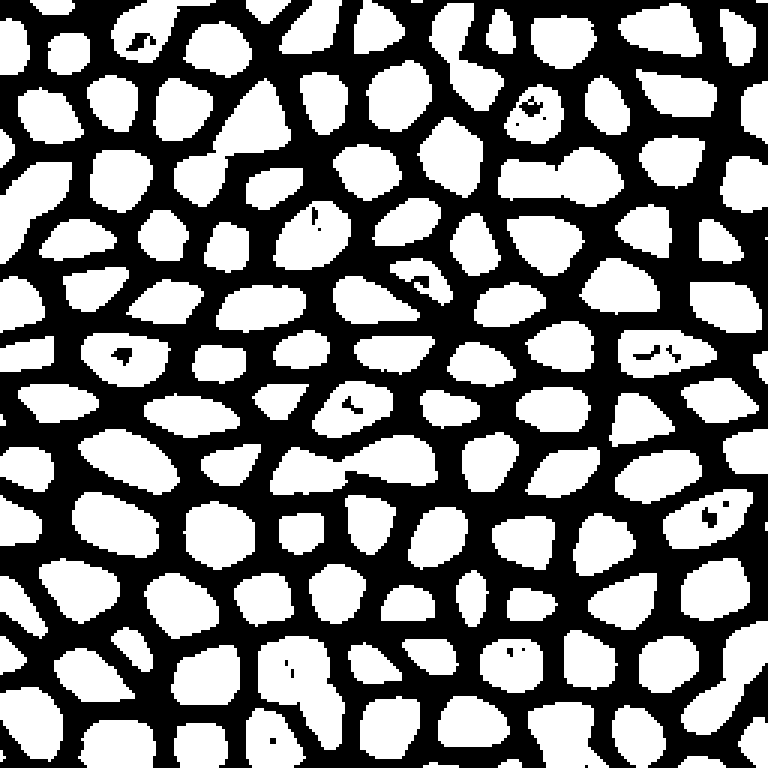
This pattern is drawn by a WebGL 2 fragment shader. Its source:

```glsl
#version 300 es
precision highp float;
// Irregular white grains parted by a black net, drawn in two tones on a coarse raster.
// A weighted Voronoi diagram in a warped plane gives the cells; a soft minimum of the
// border distances rounds them, some neighbours fuse, and some large grains are pitted.

uniform vec2 u_resolution;
out vec4 fragColor;

const vec3 NET_COLOR = vec3(0.0);
const vec3 GRAIN_COLOR = vec3(1.0);
const float RASTER = 256.0;            // raster blocks across the canvas
const vec2 DENSITY = vec2(10.5, 11.2); // cells across the canvas
const float JITTER = 0.66;             // scatter of the cell sites
const float SIZE_SPREAD = 0.13;        // range of the cell weights
const float HALF_GAP = 0.141;          // half width of the net, in cells
const float GAP_DRIFT = 0.035;         // slow change of the net width
const float ROUNDING = 14.0;           // lower values round the corners more
const float ROUGHNESS = 0.045;         // unevenness of the grain outline
const float FUSE_CHANCE = 0.07;        // share of neighbours that grow together
const float FUSE_REACH = 0.55;
const float PITTED_ABOVE = 0.91;       // weight rank from which grains have pits
const float PIT_RADIUS = 0.25;
const float BAND_STRETCH = 0.22;       // sideways stretch in the middle band
const float BAND_SQUEEZE = 0.04;       // flattening in the middle band
const float WARP = 0.035;              // random bending of the plane

float hash(vec2 p) {
    vec3 q = fract(p.xyx * vec3(0.1031, 0.1030, 0.0973));
    q += dot(q, q.yzx + 33.33);
    return fract((q.x + q.y) * q.z);
}

float noise(vec2 p) {
    vec2 i = floor(p), f = fract(p);
    f = f * f * (3.0 - 2.0 * f);
    float low = mix(hash(i), hash(i + vec2(1, 0)), f.x);
    float high = mix(hash(i + vec2(0, 1)), hash(i + vec2(1, 1)), f.x);
    return mix(low, high, f.y);
}

// Canvas position to cell space, flattened around the middle row
vec2 warpToCells(vec2 p) {
    vec2 c = p - 0.5;
    float band = exp(-c.y * c.y / 0.04);
    c.x *= 1.0 - BAND_STRETCH * band;
    c.y += BAND_SQUEEZE * tanh(c.y / 0.12);
    c += WARP * (vec2(noise(p * 4.0 + 11.0), noise(p * 4.0 + 47.0)) - 0.5);
    return c * DENSITY + 40.0;
}

float sizeRank(vec2 id) {
    return hash(id + 71.0);
}

// Jittered site, with every other row shifted by half a cell
vec2 siteOf(vec2 id) {
    vec2 offset = vec2(hash(id + 5.0), hash(id + 139.0)) - 0.5;
    return id + 0.5 + JITTER * offset + vec2(0.5 * mod(id.y, 2.0) - 0.25, 0.0);
}

float power(vec2 q, vec2 id) {
    vec2 away = q - siteOf(id);
    return dot(away, away) - SIZE_SPREAD * sizeRank(id);
}

// 1 inside a grain, 0 in the net
float grainAt(vec2 p) {
    vec2 q = warpToCells(p);
    vec2 base = floor(q);

    // Owning cell
    vec2 owner = base;
    float ownPower = 1e3;
    for (int y = -2; y <= 2; y++)
    for (int x = -2; x <= 2; x++) {
        vec2 id = base + vec2(x, y);
        float candidate = power(q, id);
        if (candidate < ownPower) {
            ownPower = candidate;
            owner = id;
        }
    }

    // Soft minimum of the distances to all borders
    vec2 site = siteOf(owner);
    float sum = 1e-6;
    for (int y = -2; y <= 2; y++)
    for (int x = -2; x <= 2; x++) {
        vec2 id = owner + vec2(x, y);
        if (x == 0 && y == 0) continue;
        float border = (power(q, id) - ownPower) / (2.0 * distance(siteOf(id), site));
        float pairRank = hash(id + owner + 211.0);
        if (pairRank < FUSE_CHANCE) border += FUSE_REACH * pairRank / FUSE_CHANCE;
        sum += exp(-ROUNDING * border);
    }
    float depth = -log(sum) / ROUNDING;
    depth += ROUGHNESS * (noise(p * 75.0) - 0.5);
    float gap = HALF_GAP + GAP_DRIFT * (noise(p * 3.0 + 23.0) - 0.5);
    float grain = step(gap, depth);

    // Ragged pits in the heart of some large grains
    if (sizeRank(owner) > PITTED_ABOVE) {
        float radius = PIT_RADIUS * mix(0.4, 1.0, hash(owner + 307.0));
        float pitLimit = 0.35 + 0.5 * distance(q, site) / radius;
        grain *= step(noise(p * 110.0), pitLimit);
    }
    return grain;
}

void main() {
    // Four samples per pixel smooth raster blocks that straddle pixels
    float cover = 0.0;
    for (int i = 0; i < 4; i++) {
        vec2 shift = vec2(i % 2, i / 2) * 0.5 - 0.25;
        vec2 p = (gl_FragCoord.xy + shift) / u_resolution;
        cover += 0.25 * grainAt((floor(p * RASTER) + 0.5) / RASTER);
    }
    fragColor = vec4(mix(NET_COLOR, GRAIN_COLOR, cover), 1.0);
}
```
